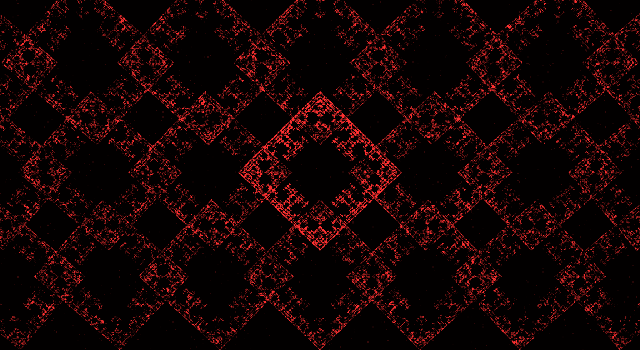
Write a WebGL 1 fragment shader that draws this pattern.

```glsl
precision highp float;
// Overlapping red diamonds made of fractal dust, brightest at the centre.
uniform vec2 u_resolution;

const vec3 EMBER = vec3(1.0, 0.19, 0.19);
const vec3 NIGHT = vec3(0.008, 0.0, 0.0);
const vec2 SPACING = vec2(0.3143, 0.305);
const float CENTRE_Y = 0.507;
const float TAPER = 0.18;
const float RADIUS = 0.75;
const float GRAINS = 280.0;
const float CLUMPS = 48.0;

float hash(vec2 p) {
  vec3 q = fract(p.xyx * vec3(0.1031, 0.103, 0.0973));
  q += dot(q, q.yzx + 33.33);
  return fract((q.x + q.y) * q.z);
}

float valueNoise(vec2 p) {
  vec2 cell = floor(p);
  vec2 t = smoothstep(0.0, 1.0, fract(p));
  float low = mix(hash(cell), hash(cell + vec2(1.0, 0.0)), t.x);
  float high = mix(hash(cell + vec2(0.0, 1.0)), hash(cell + 1.0), t.x);
  return mix(low, high, t.y);
}

float maxNorm(vec2 p) {
  return max(abs(p.x), abs(p.y));
}

// Square block with notches cut from two sides, repeated at each scale.
float notchedBlock(vec2 p) {
  float keep = 1.0 - smoothstep(0.94, 1.06, maxNorm(p));
  for (int level = 0; level < 3; level++) {
    float soft = 0.04 + 0.07 * float(level);
    float notch = smoothstep(0.33 - soft, 0.33 + soft, abs(p.y))
                * (1.0 - smoothstep(0.33 - soft, 0.33 + soft, abs(p.x)));
    keep *= 1.0 - notch;
    p = mod(p * 3.0 + 1.0, 2.0) - 1.0;
    p = p.yx;
  }
  return keep;
}

// Hollow diamond: blocks along each side and a thin bright rim.
float diamond(vec2 p) {
  vec2 side = abs(vec2(p.x + p.y, p.x - p.y)) / RADIUS;
  side = vec2(max(side.x, side.y), min(side.x, side.y));
  float middle = notchedBlock((side - vec2(0.75, 0.0)) / 0.25);
  float corner = notchedBlock((side - vec2(0.75)) / 0.25);
  float link = notchedBlock((side - vec2(0.88, 0.375)) / 0.12);
  float rim = smoothstep(0.96, 0.98, side.x)
            * (1.0 - smoothstep(0.99, 1.01, side.x));
  float crust = max(middle, max(corner, link));
  return max(crust * mix(0.88, 1.0, smoothstep(0.5, 0.9, side.x)), rim);
}

// Turns a density into clustered grains of graded strength.
float grain(vec2 p, float density) {
  float fine = hash(floor(p * GRAINS) + 400.0);
  float cluster = valueNoise(p * GRAINS * 0.6 + 700.0);
  float level = mix(cluster, fine, 0.55);
  float excess = clamp((level + density - 1.0) / 0.6, 0.0, 1.0);
  float stray = 0.2 * smoothstep(0.99, 1.0, fine);
  return max(pow(excess, 1.35), stray);
}

// Rows shrink gently toward the bottom.
vec2 taperedGrid(vec2 p) {
  float scale = 1.0 + TAPER * p.y;
  return vec2(p.x / scale, log(scale) / TAPER) / SPACING;
}

void main() {
  vec2 p = (gl_FragCoord.xy - vec2(0.5 * u_resolution.x, 0.0)) / u_resolution.y;
  p.y -= CENTRE_Y;
  vec2 grid = taperedGrid(p);
  float clump = mix(0.75, 1.15, valueNoise(p * CLUMPS + 90.0));

  // Neighbouring diamonds overlap; their dust thins away from the middle.
  float density = 0.0;
  for (int row = -1; row <= 1; row++) {
    for (int column = -3; column <= 3; column++) {
      vec2 home = vec2(float(column), float(row));
      float far = length(home);
      float fade = mix(0.83, 0.73, min(far / 3.0, 1.0)) * clump;
      fade = far < 0.5 ? 1.0 : fade;
      density = max(density, diamond(grid - home) * fade);
    }
  }

  float light = grain(p, density);
  gl_FragColor = vec4(mix(NIGHT, EMBER, light), 1.0);
}
```
